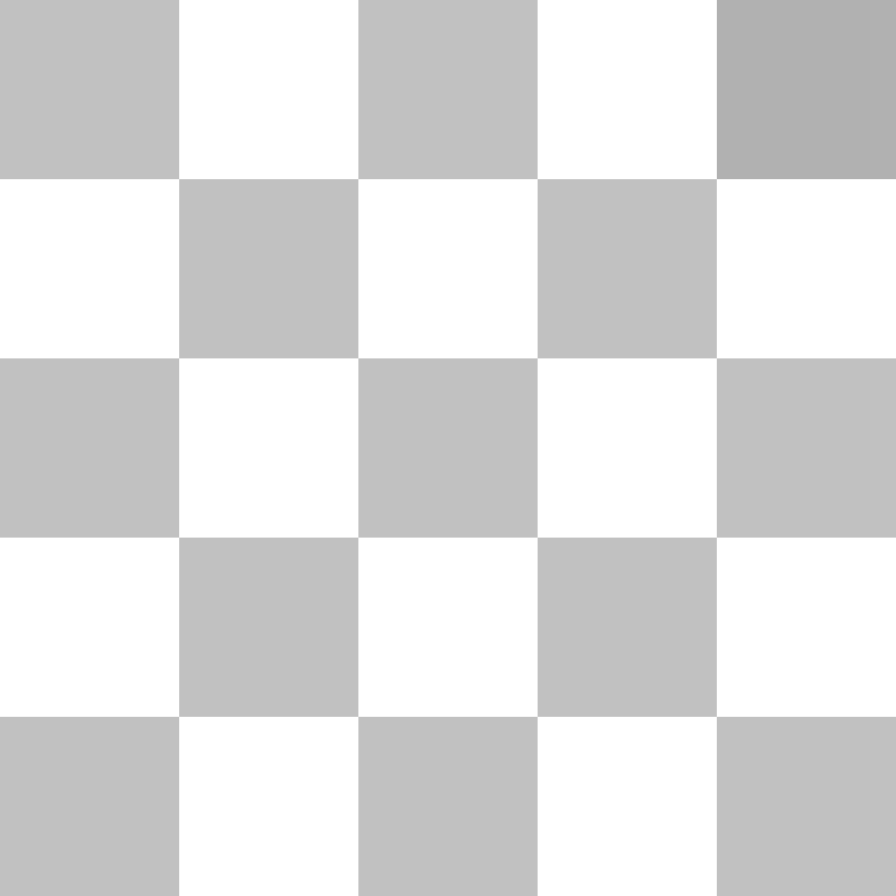
Write a WebGL 1 fragment shader that draws this pattern.

```glsl
precision highp float;
// Five by five checkerboard of grey and white squares with one darker corner.

uniform vec2 u_resolution;

const float CELLS = 5.0;                  // squares across and down
const vec2 DARK_CELL = vec2(4.0, 4.0);    // column and row of the darker square
const vec3 WHITE = vec3(1.0);
const vec3 GREY = vec3(0.757);
const vec3 DARK_GREY = vec3(0.694);

// Smoothed square wave per axis: +1 in even cells, -1 in odd cells.
vec2 squareWave(vec2 p, vec2 pixel) {
  vec2 toEdge = 0.5 - abs(mod(p, 2.0) - 0.5);
  // Fold the last half cell of each period back onto the odd cell.
  toEdge = max(toEdge, mod(p, 2.0) - 2.0);
  return clamp(2.0 * toEdge / pixel, -1.0, 1.0);
}

// Coverage of a single cell, with edges one pixel wide.
float cellMask(vec2 p, vec2 cell, vec2 pixel) {
  vec2 inside = 0.5 - abs(p - cell - 0.5);
  vec2 cover = clamp(inside / pixel + 0.5, 0.0, 1.0);
  return cover.x * cover.y;
}

void main() {
  vec2 p = gl_FragCoord.xy / u_resolution * CELLS;
  vec2 pixel = CELLS / u_resolution;

  // Matching column and row parity gives a grey square.
  vec2 wave = squareWave(p, pixel);
  float check = 0.5 + 0.5 * wave.x * wave.y;

  vec3 grey = mix(GREY, DARK_GREY, cellMask(p, DARK_CELL, pixel));
  gl_FragColor = vec4(mix(WHITE, grey, check), 1.0);
}
```
